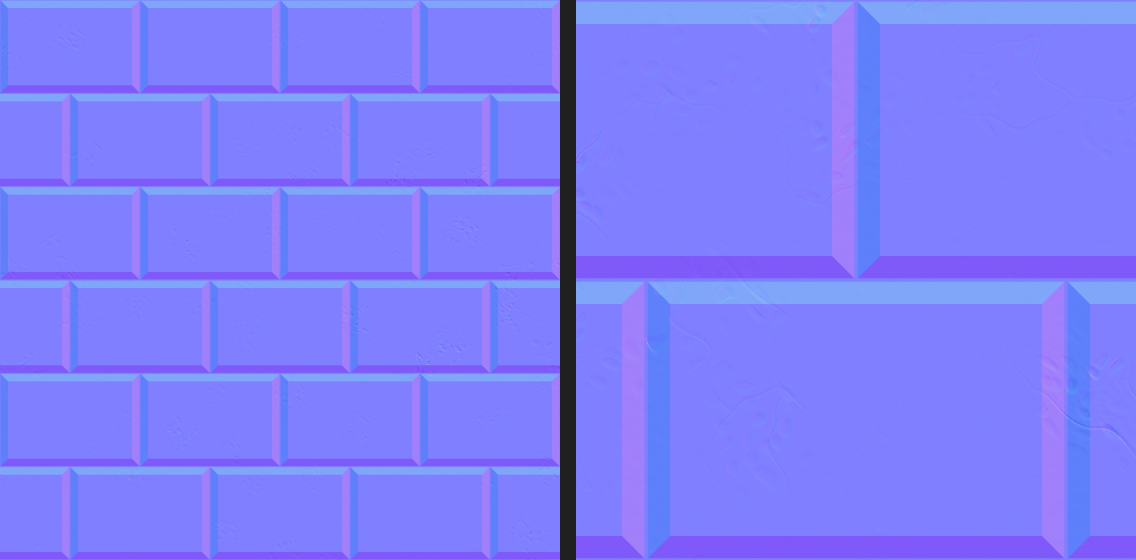
Left, the full canvas; right, a detail of the centre.
This texture map is drawn by a Shadertoy shader. Its source:

```glsl
const vec2  BRICKS       = vec2(4.0, 6.0);     // repeats across and down
const float JOINT        = 0.0010;             // half width of the flat joint
const float BEVEL_END    = 0.0143;             // joint centre to flat face
const vec2  BEVEL_TILT   = vec2(0.26, 0.30);   // normal tilt on side and top bevels
const float PATCH_CELLS  = 11.0;
const float CRACK_CELLS  = 15.0;
const float CHIP_CELLS   = 92.0;
const float GRAIN_CELLS  = 176.0;
const float CHIP_DEPTH   = 0.00034;
const float GRAIN_DEPTH  = 0.00010;
const float CRACK_DEPTH  = 0.00022;
const float RELIEF_STEP  = 0.0013;             // sampling distance for the wear slope
const float FAINT_WEAR   = 0.07;               // wear left outside the patches
const float TAU          = 6.2831853;

vec3 hash3(vec2 p) {
    vec3 q = fract(p.xyx * vec3(0.1031, 0.1030, 0.0973));
    q += dot(q, q.yxz + 33.33);
    return fract((q.xxy + q.yzz) * q.zyx);
}

// Wrapping cellular noise: nearest distance, second distance, cell value
vec3 cellular(vec2 uv, float cells) {
    vec2 p = uv * cells;
    vec2 base = floor(p);
    vec3 result = vec3(8.0, 8.0, 0.0);
    for (int j = -1; j <= 1; j++) {
        for (int i = -1; i <= 1; i++) {
            vec2 cell = base + vec2(i, j);
            vec3 h = hash3(mod(cell, cells) + cells);
            float d = length(cell + h.xy - p);
            if (d < result.x) result = vec3(d, result.x, h.z);
            else result.y = min(result.y, d);
        }
    }
    return result;
}

// Layered sines with whole frequencies, so the warp wraps
vec2 warp(vec2 uv) {
    vec2 a = TAU * uv;
    vec2 w = 0.0060 * sin(a.yx * 7.0 + a * 3.0 + vec2(0.4, 2.1));
    w += 0.0030 * sin(a.yx * 19.0 - a * 8.0 + vec2(1.7, 4.0));
    w += 0.0012 * sin(a.yx * 43.0 + a * 21.0 + vec2(3.2, 0.9));
    return uv + w;
}

// Height of chips, grain and hairline cracks
float wearHeight(vec2 uv) {
    vec2 p = warp(uv);
    vec3 chip = cellular(p, CHIP_CELLS);
    vec3 grain = cellular(p, GRAIN_CELLS);
    vec3 crack = cellular(p, CRACK_CELLS);
    float dent = (1.0 - smoothstep(0.15, 0.5, chip.x)) * smoothstep(0.45, 0.8, chip.z);
    float line = 1.0 - smoothstep(0.0, 0.06, crack.y - crack.x);
    line *= smoothstep(0.55, 0.8, crack.z);
    return GRAIN_DEPTH * grain.x - CHIP_DEPTH * dent - CRACK_DEPTH * line;
}

// Scattered worn areas, stronger on some bricks
float wearMask(vec2 uv, vec2 brick) {
    vec3 area = cellular(warp(uv), PATCH_CELLS);
    float spot = (1.0 - smoothstep(0.12, 0.55, area.x)) * smoothstep(0.35, 0.75, area.z);
    return FAINT_WEAR + spot * mix(0.2, 0.9, hash3(brick + 17.0).x);
}

vec2 wearTilt(vec2 uv) {
    float h = wearHeight(uv);
    float hx = wearHeight(uv + vec2(RELIEF_STEP, 0.0));
    float hy = wearHeight(uv + vec2(0.0, RELIEF_STEP));
    return (h - vec2(hx, hy)) / RELIEF_STEP;
}

// Tilt of the mitred bevel around one brick
vec2 bevelTilt(vec2 local, float px) {
    vec2 size = 1.0 / BRICKS;
    vec2 edge = (0.5 - abs(local - 0.5)) * size;
    vec2 side = sign(local - 0.5);
    float nearest = min(edge.x, edge.y);
    float band = smoothstep(JOINT - 0.5 * px, JOINT + 0.5 * px, nearest)
               * (1.0 - smoothstep(BEVEL_END - 0.6 * px, BEVEL_END + 0.6 * px, nearest));
    float topFace = smoothstep(-px, px, edge.x - edge.y);
    return band * side * BEVEL_TILT * vec2(1.0 - topFace, topFace);
}

void mainImage(out vec4 fragColor, in vec2 fragCoord) {
    vec2 uv = fragCoord / iResolution.xy;
    float px = 1.0 / iResolution.y;

    // Running bond: every other row shifts by half a brick
    vec2 grid = uv * BRICKS;
    grid.x += 0.5 * (1.0 - mod(floor(grid.y), 2.0));
    vec2 brick = mod(floor(grid), BRICKS);

    // Combine tilts and encode the unit normal as colour
    vec2 tilt = bevelTilt(fract(grid), px) + wearTilt(uv) * wearMask(uv, brick);
    vec3 normal = vec3(tilt, sqrt(max(0.0, 1.0 - dot(tilt, tilt))));
    fragColor = vec4(0.5 + 0.5 * normal, 1.0);
}
```
